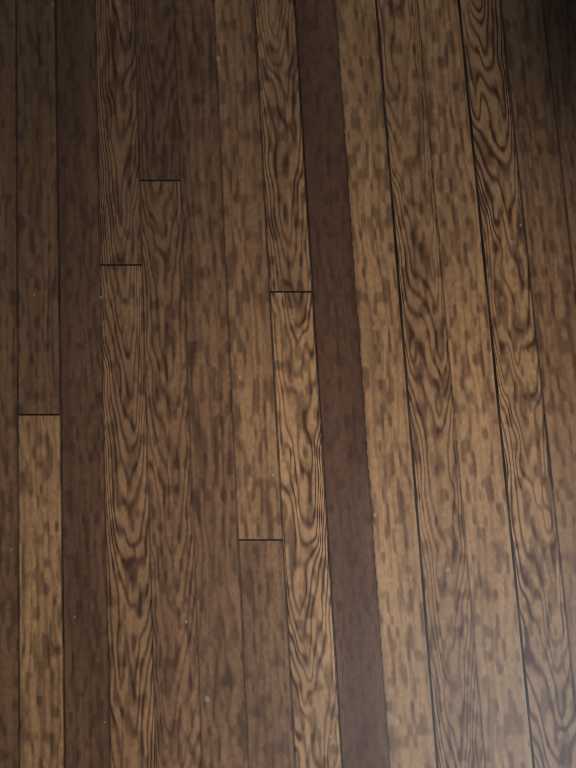
Reproduce this texture procedurally as a Shadertoy shader.

```glsl
// Worn oak strip floor: narrow receding planks, dark seams, flame grain and soft window light.

const int COLUMNS = 15;
const float WIDTH_TOP = 0.0703;      // plank width at the far edge
const float WIDTH_BOTTOM = 0.0813;   // plank width at the near edge
const float FIRST_TOP = 0.029;       // first seam at the far edge
const float FIRST_BOTTOM = 0.035;    // first seam at the near edge
const float SEAM_BOW = 0.010;
const float SEAM_WIDTH = 0.0016;
const float JOINT_WIDTH = 0.0011;
const vec3 DARK_WOOD = vec3(0.27, 0.185, 0.14);
const vec3 GOLD_WOOD = vec3(0.64, 0.485, 0.325);
const vec3 GRAIN_COLOR = vec3(0.19, 0.125, 0.095);
const vec3 SEAM_COLOR = vec3(0.06, 0.05, 0.045);
const vec3 GLOSS_COLOR = vec3(0.62, 0.65, 0.70);
const vec3 FLECK_COLOR = vec3(0.60, 0.58, 0.55);

// Per column: tone above and below the butt joint, joint height (-1 = none),
// strength of the arched figure, darkness of the seam to the right.
const float TONE_ABOVE[COLUMNS] = float[](.35, .36, .17, .52, .24, .33, .53, .62, .07, .72, .62, .72, .66, .46, .38);
const float TONE_BELOW[COLUMNS] = float[](.35, .78, .17, .55, .42, .33, .30, .74, .07, .72, .62, .72, .66, .46, .38);
const float JOINT[COLUMNS] = float[](-1., .46, -1., .655, .765, -1., .297, .62, -1., -1., -1., -1., -1., -1., -1.);
const float FIGURE[COLUMNS] = float[](.05, .15, .25, .65, .55, .25, .12, .80, .0, .05, .70, .10, .95, .10, .15);
const float SEAM_DARK[COLUMNS] = float[](.55, .65, .35, .35, .3, .4, .55, .7, .35, .9, .4, 1., .65, .55, .5);

float hash(vec2 p) {
    vec3 q = fract(p.xyx * vec3(0.1031, 0.1030, 0.0973));
    q += dot(q, q.yzx + 33.33);
    return fract((q.x + q.y) * q.z);
}

float noise(vec2 p) {
    vec2 i = floor(p), f = fract(p);
    f = f * f * (3.0 - 2.0 * f);
    return mix(mix(hash(i), hash(i + vec2(1, 0)), f.x),
               mix(hash(i + vec2(0, 1)), hash(i + vec2(1, 1)), f.x), f.y);
}

// Coverage of a line of the given half width, softened by one pixel.
float line(float d, float halfWidth, float pixel) {
    return 1.0 - smoothstep(halfWidth - pixel * 0.5, halfWidth + pixel, abs(d));
}

// Darkness of the grain; u runs across the plank, y along it.
float woodGrain(float u, float y, float figure, float seed) {
    vec2 shift = vec2(seed * 17.0, seed * 31.0);
    float center = 0.3 + 0.4 * noise(vec2(y * 3.0, seed * 9.0));
    float warp = noise(vec2(u * 2.2, y * 7.0) + shift) + 0.4 * noise(vec2(u * 6.0, y * 28.0) + shift);
    float arch = y * 17.0 - 13.0 * (u - center) * (u - center);
    float level = mix(u * 5.5, arch, smoothstep(0.1, 0.7, figure)) + warp * (1.2 + 2.4 * figure);
    float ring = pow(0.5 + 0.5 * sin(6.2832 * level), 2.2);
    float patches = smoothstep(0.25, 0.75, noise(vec2(u * 1.5, y * 5.0) + shift + 5.0));
    float pores = smoothstep(0.42, 0.85, noise(vec2(u * 11.0 + warp, y * 62.0) + shift));
    float streak = noise(vec2(u * 8.0 + warp * 1.5, y * 9.0) + shift + 40.0);
    float bands = ring * (0.16 + 0.62 * figure) * (0.55 + 0.45 * patches);
    return clamp(bands + 0.38 * pores + 0.30 * (streak - 0.35), 0.0, 0.9);
}

// Pale scuffs and paint flecks scattered on a jittered grid.
float flecks(vec2 p, float pixel) {
    float cover = 0.0;
    vec2 cell = floor(p * 9.0);
    for (int j = -1; j <= 1; j++)
    for (int i = -1; i <= 1; i++) {
        vec2 id = cell + vec2(i, j);
        vec2 spot = (id + vec2(hash(id + 3.1), hash(id + 7.7))) / 9.0;
        float size = mix(0.0012, 0.0045, pow(hash(id + 12.3), 4.0));
        float shown = step(0.80, hash(id + 21.9)) * mix(0.75, 0.35, size / 0.0045);
        float d = length((p - spot) * vec2(1.0, 0.75)) - size;
        cover = max(cover, shown * (1.0 - smoothstep(-pixel, pixel, d)));
    }
    return cover;
}

void mainImage(out vec4 fragColor, in vec2 fragCoord) {
    vec2 uv = fragCoord / iResolution.xy;
    vec2 p = fragCoord / iResolution.x;
    float pixel = 1.0 / iResolution.x;

    // Plank layout in mild perspective
    float plankWidth = mix(WIDTH_BOTTOM, WIDTH_TOP, uv.y);
    float first = mix(FIRST_BOTTOM, FIRST_TOP, uv.y);
    float across = (uv.x + SEAM_BOW * sin(3.1416 * uv.x) - first) / plankWidth + 1.0;
    int column = clamp(int(floor(across)), 0, COLUMNS - 1);
    float u = fract(across);
    bool below = uv.y < JOINT[column];
    float seed = float(column) + (below ? 0.5 : 0.0);

    // Wood
    float tone = below ? TONE_BELOW[column] : TONE_ABOVE[column];
    tone += 0.16 * (noise(vec2(u * 2.0 + seed * 5.0, uv.y * 4.0)) - 0.5);
    vec3 color = mix(DARK_WOOD, GOLD_WOOD, clamp(tone, 0.0, 1.0));
    color = mix(color, GRAIN_COLOR, woodGrain(u, uv.y, FIGURE[column], seed));
    color *= 0.93 + 0.14 * noise(p * vec2(230.0, 150.0));

    // Seams and butt joints
    int seam = clamp(int(floor(across + 0.5)) - 1, 0, COLUMNS - 1);
    float seamDistance = (across - floor(across + 0.5)) * plankWidth;
    float wear = 0.65 + 0.35 * noise(vec2(float(seam) * 7.0, uv.y * 18.0));
    float gap = line(seamDistance, SEAM_WIDTH, pixel) * SEAM_DARK[seam] * wear;
    float jointDistance = (uv.y - JOINT[column]) * iResolution.y / iResolution.x;
    gap = max(gap, 0.8 * line(jointDistance, JOINT_WIDTH, pixel));
    color = mix(color, SEAM_COLOR, gap);
    color = mix(color, FLECK_COLOR, flecks(p, pixel));

    // Light falling off to the far and left sides, cool sheen near the lower right
    float light = mix(1.16, 0.70, smoothstep(0.3, 1.0, uv.y));
    light *= mix(0.74, 1.0, smoothstep(0.0, 0.45, uv.x));
    light *= mix(0.35, 1.0, smoothstep(0.0, 0.24, length((1.0 - uv) * vec2(1.0, 0.8))));
    float sheen = (1.0 - smoothstep(0.0, 0.6, uv.y)) * smoothstep(0.1, 1.05, uv.x);
    color = mix(color * light, GLOSS_COLOR, 0.42 * sheen + 0.03);
    fragColor = vec4(color, 1.0);
}
```
